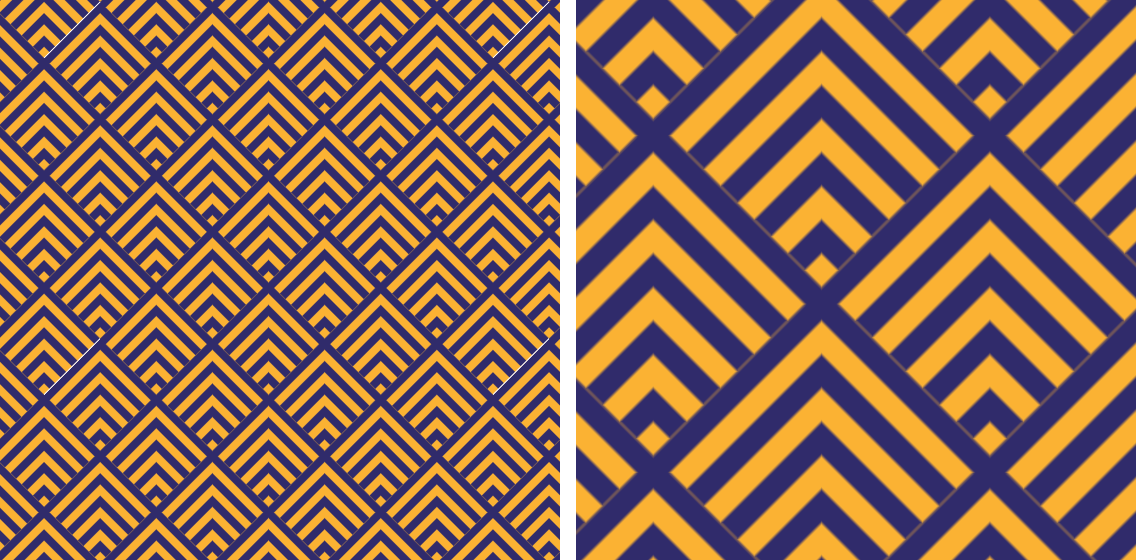
Left, the full canvas; right, a detail of the centre.
Give the GLSL for this pattern, as a three.js fragment shader.

```glsl
// Diamond lattice of navy bands, each cell filled with nested orange chevrons.
// The plane is turned into diagonal cell coordinates; stripes come from the
// larger coordinate, and thin seams follow the lower edges of the cells.
varying vec2 vUv;

// Soft step across an edge, in units of the cell side.
float cover(float inside) {
  return smoothstep(-0.009, 0.009, inside);
}

// Thin soft line around zero distance.
float hairline(float dist) {
  return 1.0 - smoothstep(0.001, 0.012, abs(dist));
}

void main() {
  vec3 navy = vec3(0.19, 0.17, 0.42);
  vec3 orange = vec3(0.985, 0.70, 0.20);

  // Diagonal axes: x runs up-right, y runs up-left from a lattice crossing.
  vec2 p = (vUv - vec2(0.4795, 0.4857)) / 0.2004;
  vec2 diagonal = vec2(p.y + p.x, p.y - p.x);
  vec2 cell = fract(diagonal);
  float high = max(cell.x, cell.y);
  float low = min(cell.x, cell.y);

  // Five chevrons per cell, cut off by the lattice band.
  float stripe = 0.05 - abs(fract(high * 5.0) - 0.5) / 5.0;
  float chevron = cover(min(stripe, low - 0.05));

  // Faint outline along the two lower edges.
  float outline = 0.3 * hairline(low - 0.05) * cover(0.95 - high);
  vec3 color = mix(navy, orange, max(chevron, outline));

  // White seam on one cell in every block of four columns by three rows.
  vec2 id = floor(diagonal - vec2(0.05, 0.0));
  vec2 place = 0.5 * vec2(id.x - id.y, id.x + id.y);
  vec2 block = mod(place + vec2(2.25, 1.25), vec2(4.0, 3.0));
  float chosen = step(max(block.x, block.y), 0.5);
  float seam = chosen * hairline(cell.y - 0.05);
  color = mix(color, vec3(1.0), 0.95 * seam);

  gl_FragColor = vec4(color, 1.0);
}
```
